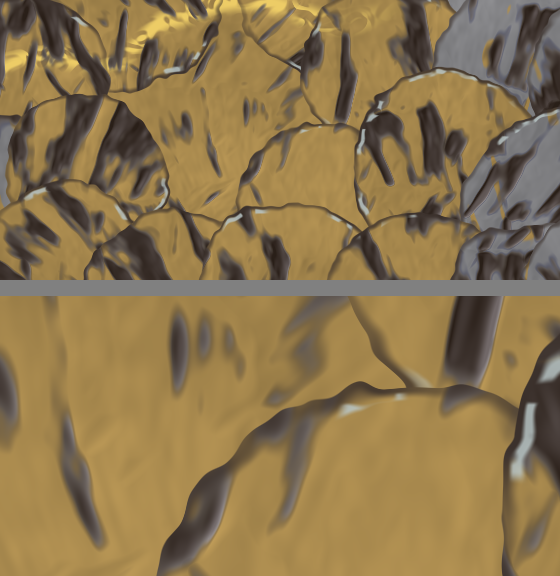
Top, the full canvas; bottom, a detail of the centre.
This texture is drawn by a WebGL 1 fragment shader. Its source:

```glsl
precision highp float;
// Embossed metal foil: overlapping round scales of gold and slate, laid row by row
// from the top down. Each scale is cut by fans of dark, stretched-noise grooves,
// with ragged dark rims, pale glints and a crinkled bright gold fold near the top.
uniform vec2 u_resolution;

const vec3 GOLD = vec3(0.65, 0.53, 0.30);
const vec3 SLATE = vec3(0.50, 0.50, 0.51);
const vec3 UMBER = vec3(0.39, 0.36, 0.34);
const vec3 DARK = vec3(0.23, 0.19, 0.17);

float hash(vec2 p) {
  return fract(sin(dot(p, vec2(127.1, 311.7))) * 43758.5453);
}

float noise(vec2 p) {
  vec2 i = floor(p), f = fract(p);
  f = f * f * (3.0 - 2.0 * f);
  return mix(mix(hash(i), hash(i + vec2(1.0, 0.0)), f.x),
             mix(hash(i + vec2(0.0, 1.0)), hash(i + 1.0), f.x), f.y);
}

// Long grooves spreading from a pivot behind the scale
float fan(vec2 q, float angle, float seed) {
  float c = cos(angle), s = sin(angle);
  q = vec2(c * q.x - s * q.y, s * q.x + c * q.y) + vec2(0.0, 1.1);
  vec2 g = vec2(atan(q.x, q.y) * 30.0 + noise(q * 6.0 + seed * 9.0), length(q) * 6.0);
  g += seed * vec2(37.0, 53.0);
  return 0.8 * noise(g) + 0.2 * noise(g * vec2(2.3, 3.7));
}

// Two crossing fans that take turns over the surface
float grooves(vec2 q, float seed) {
  float angle = (seed - 0.5) * 1.8;
  float turn = seed > 0.5 ? -0.85 : 0.85;
  float side = smoothstep(0.45, 0.6, noise(q * 4.0 + seed * 31.0));
  return max(fan(q, angle, seed) - 0.3 * side,
             fan(q, angle + turn, seed + 2.0) - 0.3 * (1.0 - side));
}

// Colour of one sheet of foil
vec3 foil(vec2 p, vec2 centre, float seed, float density) {
  vec2 q = p - centre;
  float depth = grooves(q, seed);
  float slope = depth - grooves(q + vec2(0.008, -0.006), seed);
  float level = 0.71 - 0.15 * density + 0.16 * (noise(p * 4.5 + seed * 7.0) - 0.5);
  float cut = depth - level;

  // Slate gathers at the upper right and lower left
  float slate = step(0.8, abs(centre.x - 1.15 + 0.5 * centre.y) + 0.3 * (seed - 0.5));
  float fleck = smoothstep(0.70, 0.78, fan(q, (seed - 0.5) * 1.8, seed + 5.0));
  vec3 sheet = mix(GOLD, SLATE, slate * (1.0 - fleck));
  sheet *= 0.91 + 0.12 * noise(p * 5.0) + 0.07 * noise(p * vec2(45.0, 30.0));
  sheet *= 1.0 + 0.3 * slope;
  sheet = mix(sheet, sheet * vec3(0.76, 0.77, 0.86), smoothstep(-0.09, 0.0, cut));

  // Crinkled bright fold
  float fold = 0.76 + 0.2 * smoothstep(0.35, 0.6, p.x) + 0.04 * sin(p.x * 9.0);
  float glow = smoothstep(0.06, 0.01, abs(p.y - fold)) * smoothstep(1.5, 1.1, p.x);
  float crinkle = noise(p * vec2(24.0, 50.0) + 4.0 * noise(p * 14.0));
  sheet = mix(sheet, vec3(0.93, 0.80, 0.40),
              glow * (1.0 - slate) * smoothstep(0.3, 0.65, crinkle));

  // Grooves, lit along one flank
  vec3 groove = mix(UMBER, DARK, smoothstep(0.0, 0.13, cut));
  groove += vec3(0.85, 0.87, 0.95) * clamp(slope, -0.08, 0.25);
  return mix(sheet, groove, smoothstep(-0.03, 0.05, cut));
}

void main() {
  vec2 p = gl_FragCoord.xy / u_resolution.y;
  float soft = 0.8 / u_resolution.y;
  float ragged = 0.05 * (noise(p * 7.0) - 0.5) + 0.016 * (noise(p * 32.0) - 0.5);

  // Open gold ground, sparsely grooved
  vec3 color = foil(p, vec2(0.9, 0.6), 0.46, 0.1);

  // Scales, lower rows covering upper ones
  for (int j = 0; j < 4; j++) {
    for (int i = 0; i < 6; i++) {
      vec2 cell = vec2(float(i), float(j));
      float seed = hash(cell + 3.7);
      vec2 jitter = vec2(hash(cell + 11.3), hash(cell + 23.9)) - 0.5;
      vec2 centre = vec2(0.42 * cell.x - 0.05 + 0.21 * mod(cell.y, 2.0),
                         1.05 - 0.36 * cell.y) + 0.16 * jitter;
      float radius = 0.29 + 0.1 * hash(cell + 41.1);
      float inside = radius - length(p - centre) + ragged;
      float middle = distance(centre, vec2(0.88, 0.62));
      if (inside > -soft && middle > 0.4) {
        vec3 scale = foil(p, centre, seed, smoothstep(0.25, 0.75, middle));
        // Dark rim with broken pale glints
        float patchy = noise(p * 9.0 + seed * 20.0);
        float rim = smoothstep(0.022, 0.004, inside) * (0.3 + 0.7 * patchy);
        scale = mix(scale, DARK, rim);
        float glint = smoothstep(0.011, 0.003, abs(inside - 0.017));
        glint *= smoothstep(0.6, 0.75, patchy) * smoothstep(0.3, 0.6, noise(p * 40.0));
        scale = mix(scale, vec3(0.72, 0.77, 0.77), 0.85 * glint);
        color = mix(color, scale, smoothstep(-soft, soft, inside));
      }
    }
  }
  gl_FragColor = vec4(color, 1.0);
}
```
